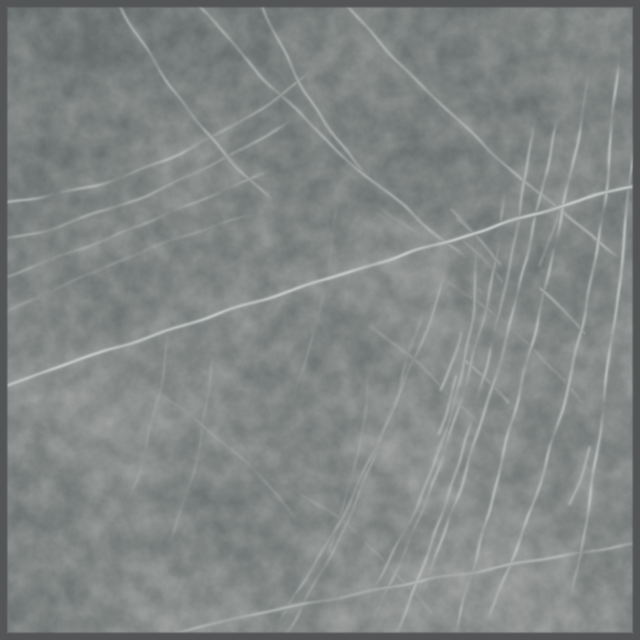
This texture is drawn by a three.js fragment shader. Its source:

```glsl
// Grey marble tile with cloudy mottling, fine pale veins and a dark grout edge.
varying vec2 vUv;

const vec3 SHADOW_GREY = vec3(0.405, 0.432, 0.432);
const vec3 LIGHT_GREY = vec3(0.605, 0.615, 0.608);
const vec3 VEIN_COLOUR = vec3(0.76, 0.78, 0.77);
const vec3 GROUT_COLOUR = vec3(0.325, 0.335, 0.338);
const float GROUT_WIDTH = 0.0115;
const float EDGE_SOFTNESS = 0.0025;
const float CLOUD_SCALE = 3.5;
const float CLOUD_CONTRAST = 0.85;
const float GRAIN_SCALE = 26.0;
const float GRAIN_CONTRAST = 0.85;
const float VERTICAL_FADE = 0.28;
const float VEIN_WIDTH = 0.0028;
const float VEIN_WOBBLE = 0.006;

float hash(float n) {
  n = fract(n * 0.1031);
  n *= n + 33.33;
  return fract(n * (n + n));
}

vec2 gradientAt(vec2 cell) {
  vec3 q = fract(cell.xyx * vec3(0.1031, 0.1030, 0.0973));
  q += dot(q, q.yzx + 33.33);
  float angle = 6.28319 * fract((q.x + q.y) * q.z);
  return vec2(cos(angle), sin(angle));
}

float gradientNoise(vec2 p) {
  vec2 i = floor(p), f = fract(p);
  vec2 u = f * f * f * (f * (f * 6.0 - 15.0) + 10.0);
  vec2 e = vec2(1.0, 0.0);
  float low = mix(dot(gradientAt(i), f), dot(gradientAt(i + e), f - e), u.x);
  float high = mix(dot(gradientAt(i + e.yx), f - e.yx), dot(gradientAt(i + 1.0), f - 1.0), u.x);
  return mix(low, high, u.y);
}

float fbm(vec2 p) {
  float sum = 0.0, amplitude = 0.5;
  for (int i = 0; i < 4; i++) {
    sum += amplitude * gradientNoise(p);
    p = mat2(1.6, 1.2, -1.2, 1.6) * p + 17.3;
    amplitude *= 0.5;
  }
  return sum;
}

// Bowed, wavering line from a to b; patchy is 0 for solid, 1 for broken.
float vein(vec2 p, vec2 a, vec2 b, float bow, float strength, float patchy) {
  float len = length(b - a);
  vec2 dir = (b - a) / len, rel = p - a;
  float along = dot(rel, dir), t = along / len;
  float seed = 57.0 * a.x + 31.0 * b.y;
  float wobble = VEIN_WOBBLE * gradientNoise(vec2(along * 13.0, seed));
  float d = dot(rel, vec2(-dir.y, dir.x)) - bow * 4.0 * t * (1.0 - t) - wobble;
  float ends = smoothstep(0.0, 0.08, t) * smoothstep(1.0, 0.92, t);
  float breaks = clamp(0.75 + 1.5 * gradientNoise(vec2(along * 20.0, seed + 9.5)), 0.0, 1.0);
  float core = exp(-d * d / (VEIN_WIDTH * VEIN_WIDTH));
  float halo = 0.13 * exp(-d * d / (30.0 * VEIN_WIDTH * VEIN_WIDTH));
  return strength * ends * mix(1.0, breaks, patchy) * (core + halo);
}

float allVeins(vec2 p) {
  // Long rising veins
  float v = vein(p, vec2(-0.06, 0.37), vec2(1.08, 0.735), 0.012, 0.88, 0.3);
  v = max(v, vein(p, vec2(0.25, 0.005), vec2(1.05, 0.16), 0.008, 0.55, 0.6));

  // Sagging fan at the left
  for (int i = 0; i < 4; i++) {
    float k = float(i);
    vec2 a = vec2(-0.04, 0.68 - 0.065 * k);
    vec2 b = vec2(0.49 - 0.03 * k, 0.89 - 0.075 * k);
    v = max(v, vein(p, a, b, -0.045 + 0.02 * k, 0.56 - 0.11 * k, 0.9));
  }
  // Falling veins from the top edge
  for (int i = 0; i < 4; i++) {
    float k = float(i), r = hash(k + 4.0);
    vec2 a = vec2(0.17 + 0.115 * k, 1.02);
    vec2 b = a + vec2(0.16 + 0.36 * r, -0.29 - 0.17 * r);
    v = max(v, vein(p, a, b, -0.018, 0.5, 0.6));
  }
  // Steep bundle sweeping down the right side
  for (int i = 0; i < 9; i++) {
    float k = float(i), t = k / 8.0;
    vec2 a = vec2(mix(0.66, 1.01, t), mix(0.56, 1.0, t) + 0.12 * (hash(k + 21.0) - 0.5));
    vec2 b = vec2(mix(0.42, 0.86, t) + 0.1 * (hash(k + 37.0) - 0.5), -0.03 + 0.12 * hash(k + 52.0));
    v = max(v, vein(p, a, b, 0.01 + 0.035 * hash(k + 63.0), mix(0.32, 0.72, t), 1.0));
  }
  // Short bright flecks and long faint strands
  for (int i = 0; i < 9; i++) {
    float k = float(i), lean = mod(k, 2.0);
    vec2 a = vec2(0.7 + 0.25 * hash(k + 71.0), 0.25 + 0.5 * hash(k + 88.0));
    vec2 b = a + mix(vec2(0.075, -0.08), vec2(-0.035, -0.1), lean);
    v = max(v, vein(p, a, b, 0.003, 0.3 + 0.3 * hash(k + 95.0), 0.6));
    a = vec2(0.08 + 0.65 * hash(k + 111.0), 0.2 + 0.5 * hash(k + 126.0));
    b = a + mix(vec2(0.22, -0.2), vec2(-0.07, -0.3), lean);
    v = max(v, vein(p, a, b, 0.012, 0.2, 1.0));
  }
  return clamp(v, 0.0, 1.0);
}

void main() {
  // Stone, lighter and warmer towards the bottom
  float tone = 0.5 + VERTICAL_FADE * (0.5 - vUv.y);
  tone += CLOUD_CONTRAST * fbm(vUv * CLOUD_SCALE + 5.2);
  tone += GRAIN_CONTRAST * fbm(vUv * GRAIN_SCALE + 40.7);
  vec3 colour = mix(SHADOW_GREY, LIGHT_GREY, clamp(tone, 0.0, 1.1));
  colour = mix(colour, VEIN_COLOUR, allVeins(vUv));

  // Grout frame
  vec2 inset = min(vUv, 1.0 - vUv);
  float tile = smoothstep(-EDGE_SOFTNESS, EDGE_SOFTNESS, min(inset.x, inset.y) - GROUT_WIDTH);
  gl_FragColor = vec4(mix(GROUT_COLOUR, colour, tile), 1.0);
}
```
